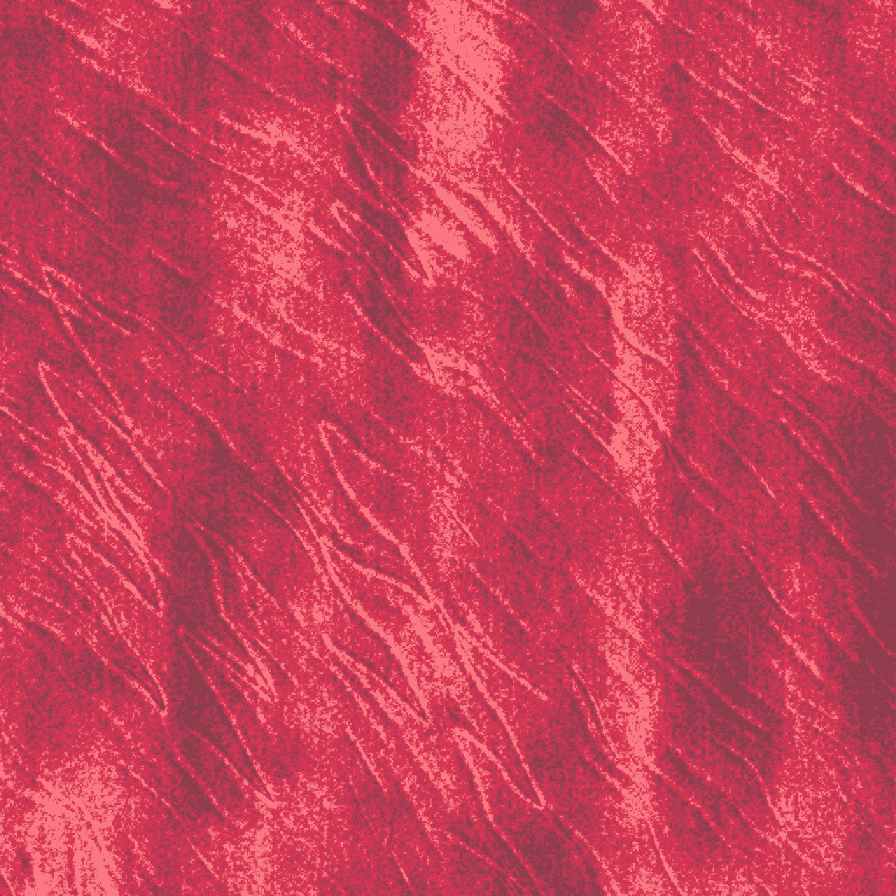
Reproduce this texture procedurally as a Shadertoy shader.

```glsl
const float TAU = 6.2831853;

float hash(vec2 p) {
    vec3 q = fract(vec3(p.xyx) * 0.1031);
    q += dot(q, q.yzx + 33.33);
    return fract((q.x + q.y) * q.z);
}

float noise(vec2 p) {
    vec2 cell = floor(p), f = fract(p);
    f = f * f * (3.0 - 2.0 * f);
    float low = mix(hash(cell), hash(cell + vec2(1, 0)), f.x);
    float high = mix(hash(cell + vec2(0, 1)), hash(cell + vec2(1, 1)), f.x);
    return mix(low, high, f.y);
}

// Soft upright patch of paint, 1 at its heart
float patchMask(vec2 p, vec2 centre, vec2 size) {
    vec2 d = abs(p - centre) / size;
    return 1.0 - smoothstep(0.5, 1.3, length(d * d));
}

// x: lit crest of a groove, y: shadow beside it
vec2 ridge(float dist, float width) {
    float crest = dist / width;
    float shade = crest + 2.2;
    return vec2(exp(-crest * crest), exp(-0.6 * shade * shade));
}

// Short curved scratches, steeper toward the bottom
vec2 scratches(vec2 p, float cellSize) {
    vec2 marks = vec2(0), home = floor(p / cellSize);
    for (int y = -1; y <= 1; y++)
    for (int x = -1; x <= 1; x++)
    for (int i = 0; i < 3; i++) {
        vec2 cell = home + vec2(x, y);
        vec2 seed = cell + float(i) * vec2(37, 71) + 150.0;
        vec2 centre = (cell + vec2(hash(seed), hash(seed + 19.0))) * cellSize;
        float angle = mix(0.98, 0.58, clamp(centre.y, 0.0, 1.0))
                    + 0.35 * (noise(centre * 5.0 + 8.0) - 0.5)
                    + 0.16 * (hash(seed + 43.0) - 0.5);
        vec2 dir = vec2(cos(angle), -sin(angle));
        vec2 q = p - centre;
        float along = dot(q, dir);
        float bend = 2.4 * (hash(seed + 61.0) - 0.3);
        float across = dot(q, vec2(-dir.y, dir.x)) - bend * along * along;
        float halfLength = cellSize * mix(0.35, 1.0, hash(seed + 83.0));
        float taper = 1.0 - smoothstep(0.5 * halfLength, halfLength, abs(along));
        float strength = mix(0.25, 1.0, hash(seed + 97.0));
        float width = mix(0.002, 0.0046, hash(seed + 113.0));
        marks = max(marks, ridge(across, width) * taper * strength);
    }
    return marks;
}

// Continuous hairpin line, swaying along a slanted axis
vec2 scribble(vec2 p, float sway, float pitch, float halfHeight) {
    vec2 dir = vec2(0.62, -0.78);
    float slope = dir.y / dir.x, k = TAU / pitch;
    float u = p.x / dir.x, v = p.y - p.x * slope;
    float f = u - sway * sin(k * v);
    float rate = sway * k * cos(k * v);
    float dist = f / length(vec2(1.0 / dir.x + rate * slope, -rate));
    float mask = 1.0 - smoothstep(0.8 * halfHeight, halfHeight, abs(v));
    mask *= 1.0 - smoothstep(sway, sway + 0.015, abs(u));
    return ridge(dist, 0.0034) * mask;
}

// Broad vertical paint columns with streaks
float paint(vec2 p) {
    float columns = cos(TAU * (p.x - 0.33 + 0.03 * noise(p * vec2(2, 5))) / 0.195);
    float tone = 0.28 * columns;
    tone += 1.5 * (noise(p * vec2(11, 4) + 5.0) - 0.5);
    tone += 0.9 * (noise(p * vec2(28, 20)) - 0.5);
    tone += 0.6 * (noise(p * vec2(190, 12)) - 0.5);
    vec2 edge = p + 0.03 * (vec2(noise(p * 30.0), noise(p * 17.0 + 9.0)) - 0.5);
    tone += 1.1 * patchMask(edge, vec2(0.72, 0.57), vec2(0.035, 0.15));
    tone += 1.0 * patchMask(edge, vec2(0.085, 0.04), vec2(0.055, 0.14));
    tone += 0.7 * patchMask(edge, vec2(0.51, 0.86), vec2(0.06, 0.17));
    tone += 0.6 * patchMask(edge, vec2(0.70, 0.92), vec2(0.05, 0.14));
    tone -= 0.8 * patchMask(edge, vec2(0.26, 0.29), vec2(0.08, 0.22));
    tone -= 0.7 * patchMask(edge, vec2(0.80, 0.22), vec2(0.08, 0.16));
    tone -= 0.6 * patchMask(edge, vec2(0.43, 0.75), vec2(0.03, 0.28));
    tone -= 0.6 * patchMask(edge, vec2(0.95, 0.36), vec2(0.06, 0.20));
    tone -= 0.6 * patchMask(edge, vec2(0.12, 0.72), vec2(0.04, 0.20));
    return tone;
}

float grain(vec2 p) {
    return 0.9 * (hash(floor(p * 512.0)) - 0.5) + 1.3 * (noise(p * 270.0) - 0.5);
}

vec3 addInk(vec3 below, vec3 ink, float tone, float threshold) {
    return mix(below, ink, smoothstep(threshold - 0.03, threshold + 0.03, tone));
}

vec3 palette(float tone) {
    vec3 color = vec3(0.56, 0.24, 0.30);
    color = addInk(color, vec3(0.67, 0.23, 0.33), tone, -0.90);
    color = addInk(color, vec3(0.76, 0.22, 0.33), tone, -0.40);
    color = addInk(color, vec3(0.85, 0.21, 0.33), tone, 0.04);
    color = addInk(color, vec3(0.91, 0.35, 0.43), tone, 0.66);
    return addInk(color, vec3(0.98, 0.47, 0.51), tone, 0.99);
}

void mainImage(out vec4 fragColor, in vec2 fragCoord) {
    vec2 uv = fragCoord / iResolution.xy;
    vec2 wobble = vec2(noise(uv * 13.0), noise(uv * 13.0 + 40.0)) - 0.5;
    vec2 hand = uv + 0.022 * wobble;

    // Scratches everywhere, scribbles down the left and middle
    vec2 marks = scratches(hand, 0.105);
    vec2 centres[6] = vec2[6](vec2(0.43, 0.73), vec2(0.42, 0.36), vec2(0.26, 0.26),
                              vec2(0.10, 0.55), vec2(0.13, 0.36), vec2(0.56, 0.14));
    for (int i = 0; i < 6; i++) {
        float size = mix(0.8, 1.15, hash(vec2(i, 7)));
        marks = max(marks, scribble(hand - centres[i], 0.085 * size, 0.11 * size, 0.15));
    }

    float relief = 1.15 * marks.x - 0.75 * marks.y * (1.0 - marks.x);
    fragColor = vec4(palette(paint(uv) + grain(uv) + relief), 1.0);
}
```
